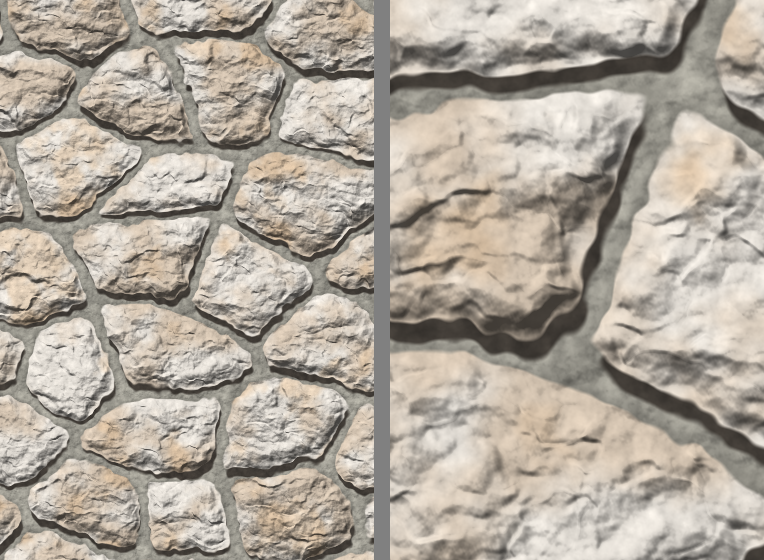
Left: the whole. Right: its middle third, enlarged.
Reproduce this texture procedurally as a Shadertoy shader.

```glsl
// Sunlit rubble wall: chipped beige stones set in rough grey mortar.

#define STONE_SIZE vec2(0.222, 0.150)   // mean pitch, in canvas heights
#define JITTER 0.70                     // irregularity of the stone layout
#define HALF_GAP 0.0095                 // half width of the joints
#define CORNER_SHARPNESS 135.0
#define RELIEF 1.0                      // depth of the chipped faces
#define SHADOW_OFFSET vec2(-0.003, 0.012)
#define LIGHT_DIR vec3(-0.35, 0.60, 0.72)
#define TAN_STONE vec3(0.785, 0.725, 0.655)
#define PALE_STONE vec3(0.845, 0.825, 0.795)
#define OCHRE_STAIN vec3(0.80, 0.66, 0.50)
#define MORTAR vec3(0.63, 0.62, 0.58)
#define SHADOW_COLOR vec3(0.22, 0.20, 0.18)

vec2 hash22(vec2 p) {
    vec3 q = fract(p.xyx * vec3(0.1031, 0.1030, 0.0973));
    q += dot(q, q.yzx + 33.33);
    return fract((q.xx + q.yz) * q.zy);
}

vec2 noise(vec2 p) {
    vec2 i = floor(p), f = fract(p);
    f = f * f * (3.0 - 2.0 * f);
    return mix(mix(hash22(i), hash22(i + vec2(1, 0)), f.x),
               mix(hash22(i + vec2(0, 1)), hash22(i + vec2(1, 1)), f.x), f.y);
}

vec2 fbm(vec2 p) {
    vec2 sum = vec2(0.0);
    float amp = 0.5;
    for (int i = 0; i < 4; i++) {
        sum += amp * noise(p);
        p = mat2(1.6, 1.2, -1.2, 1.6) * p + 7.3;
        amp *= 0.5;
    }
    return sum / 0.9375;
}

// Centre of a stone in the staggered, jittered layout
vec2 stoneCentre(vec2 q, int i, int j) {
    float row = floor(q.y) + float(j);
    float shift = 0.5 * mod(row, 2.0);
    vec2 id = vec2(floor(q.x - shift) + float(i), row);
    return id + vec2(shift, 0.0) + 0.5 + JITTER * (hash22(id + 41.0) - 0.5);
}

// x: rounded distance inside the stone outline, yz: random values of the stone
vec3 stone(vec2 p) {
    p += 0.020 * (noise(p * 9.0) - 0.5) + 0.011 * (noise(p * 36.0) - 0.5)
       + 0.006 * (noise(p * 95.0) - 0.5);
    vec2 q = p / STONE_SIZE, centre = vec2(0.0);
    float nearest = 1e5, sum = 0.0;
    for (int j = -2; j <= 2; j++)
    for (int i = -2; i <= 2; i++) {
        vec2 c = stoneCentre(q, i, j);
        float d = dot(c - q, c - q);
        if (d < nearest) { nearest = d; centre = c; }
    }
    for (int j = -2; j <= 2; j++)
    for (int i = -2; i <= 2; i++) {
        vec2 c = stoneCentre(q, i, j), side = c - centre;
        if (dot(side, side) < 1e-4) continue;
        float d = dot(0.5 * (c + centre) - q, side) / length(side / STONE_SIZE);
        sum += exp(-CORNER_SHARPNESS * d);
    }
    return vec3(-log(sum) / CORNER_SHARPNESS - HALF_GAP, hash22(floor(centre * 64.0)));
}

// Broken planes with random tilts, softly joined
float facets(vec2 p) {
    vec2 cell = floor(p);
    float total = 0.0, weights = 1e-6;
    for (int j = -1; j <= 1; j++)
    for (int i = -1; i <= 1; i++) {
        vec2 id = cell + vec2(i, j);
        vec2 r = hash22(id), away = p - id - r;
        float w = exp(-11.0 * dot(away, away));
        vec2 tilt = 2.4 * (hash22(id + 57.0) - 0.5);
        total += w * (0.8 * (r.x - 0.5) + dot(tilt, away));
        weights += w;
    }
    return total / weights;
}

// Chips with sharp creases on the stones, grit on the mortar
float height(vec2 p, vec3 s) {
    vec2 q = p + s.yz * 5.0;
    q += 0.030 * (fbm(q * 24.0) - 0.5);
    q = mat2(0.80, 0.42, -0.52, 1.12) * q;
    vec2 crease = abs(fbm(q * 20.0) - 0.5);
    float rock = 0.0075 * facets(q * 19.0) + 0.0022 * facets(q * 52.0 + 9.0)
               + 0.011 * (crease.x - crease.y) + 0.0038 * (fbm(p * 85.0).x - 0.5);
    float dome = 0.011 * smoothstep(-0.003, 0.028, s.x);
    float grit = 0.0042 * (fbm(p * 80.0).y - 0.5);
    return mix(grit, dome + RELIEF * rock, smoothstep(-0.002, 0.010, s.x));
}

void mainImage(out vec4 fragColor, in vec2 fragCoord) {
    vec2 p = fragCoord / iResolution.y + vec2(3.1, 2.4);
    float e = 0.002, aa = max(0.0014, 0.8 / iResolution.y);
    vec3 s = stone(p);
    float inside = smoothstep(-aa, aa, s.x);
    vec2 px = p + vec2(e, 0.0), py = p + vec2(0.0, e);
    float h = height(p, s);
    vec2 slope = vec2(height(px, stone(px)) - h, height(py, stone(py)) - h) / e;
    slope += 0.25 * inside * (s.yz - 0.5);

    // Sunlight, equal to one on a flat face, with soft highlights
    vec3 light = normalize(LIGHT_DIR);
    float sun = max(dot(normalize(vec3(-slope, 1.0)), light) / light.z, 0.0);
    sun = min(sun, 1.0) + 0.4 * max(sun - 1.0, 0.0);

    // Stone colour: pale and tan patches, ochre stains, fine speckle
    vec2 patches = fbm(p * 15.0 + s.yz * 9.0);
    vec2 speckle = fbm(p * 130.0);
    vec3 rock = mix(TAN_STONE, PALE_STONE, smoothstep(0.3, 0.65, patches.x + 0.2 * (s.y - 0.5)));
    rock = mix(rock, OCHRE_STAIN, 0.4 * smoothstep(0.58, 0.76, patches.y + 0.15 * (s.z - 0.5)));
    rock *= (0.93 + 0.18 * speckle.x) * (0.32 + 0.68 * sun);

    // Mortar, a little darker against the stones
    vec3 joint = MORTAR * (0.72 + 0.36 * speckle.y + 0.2 * fbm(p * 22.0).x);
    joint *= (0.4 + 0.6 * sun) * mix(0.88, 1.0, smoothstep(0.0, 0.010, -s.x));

    // Shadow thrown down onto the joint by the stone above
    vec2 reach = SHADOW_OFFSET * (0.35 + 1.1 * noise(p * 11.0).x);
    float shadow = smoothstep(-0.001, 0.003, stone(p + reach).x);
    joint = mix(joint, SHADOW_COLOR * (0.7 + 0.6 * speckle.x), 0.93 * shadow);

    vec3 color = mix(joint, rock, inside);
    fragColor = vec4(clamp(color, 0.0, 1.0), 1.0);
}
```
